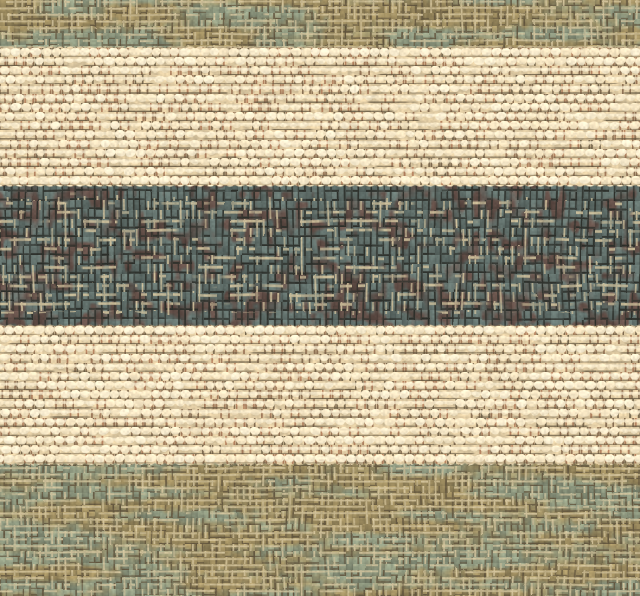
Reproduce this texture procedurally as a Shadertoy shader.

```glsl
// Striped woven cloth: one slate band between two cream bands, with sage outside.
// Cream is built from rows of oval loops over thin threads; slate and sage share
// a straight grid of yarns with broken dark gaps and pale threads on top.

const float MIDDLE = 0.571;        // centre of the slate band
const float SLATE_HALF = 0.118;    // half height of the slate band
const float CREAM_END = 0.349;     // distance from the centre to the sage
const float ROWS = 65.0;           // loop and slate rows in the full height
const float SAGE_ROWS = 92.0;
const float LOOP_COLS = 64.0;
const float YARN_COLS = 100.0;

const vec3 CREAM = vec3(0.985, 0.94, 0.83);
const vec3 BUTTER = vec3(0.95, 0.86, 0.69);
const vec3 TAN = vec3(0.80, 0.73, 0.59);
const vec3 RUST = vec3(0.68, 0.46, 0.33);
const vec3 UMBER = vec3(0.38, 0.33, 0.24);
const vec3 OLIVE = vec3(0.64, 0.57, 0.39);
const vec3 SAGE = vec3(0.58, 0.62, 0.52);
const vec3 ECRU = vec3(0.83, 0.77, 0.62);
const vec3 SLATE = vec3(0.40, 0.46, 0.44);
const vec3 BROWN = vec3(0.40, 0.32, 0.29);
const vec3 INK = vec3(0.17, 0.18, 0.16);

float hash(vec2 p) {
    vec3 h = fract(p.xyx * 0.1031);
    h += dot(h, h.yzx + 33.33);
    return fract((h.x + h.y) * h.z);
}

float noise(vec2 p) {
    vec2 i = floor(p), f = fract(p);
    f = f * f * (3.0 - 2.0 * f);
    return mix(mix(hash(i), hash(i + vec2(1, 0)), f.x),
               mix(hash(i + vec2(0, 1)), hash(i + vec2(1, 1)), f.x), f.y);
}

// Coverage of a shape at distance d from its middle.
float cover(float d, float halfWidth, float soft) {
    return 1.0 - smoothstep(halfWidth - soft, halfWidth + soft, d);
}

// Oval loops; fullness near 1 hides the ground threads.
vec3 loops(vec2 q, float edge, vec2 soft) {
    float row = floor(q.y);
    q.x += 0.5 * mod(row, 2.0) + 0.4 * (noise(vec2(q.x * 0.4, row * 3.7)) - 0.5);
    vec2 id = floor(q), f = fract(q) - 0.5;
    float rnd = hash(id + 71.0);
    float patchy = noise(vec2(q.x * 0.14, row * 5.7 + 40.0));
    float fullness = max(edge, smoothstep(0.25, 0.8, patchy * 0.65 + rnd * 0.45));

    // Ground: pale threads, and dark or rust ticks between the loops.
    vec3 col = mix(TAN, BUTTER, noise(q * vec2(2.0, 3.0)));
    float tick = cover(abs(abs(f.x) - 0.39), 0.09, soft.x);
    col = mix(col, mix(RUST, UMBER, rnd), tick * step(0.4, hash(id + 13.0)) * 0.85);
    float bar = cover(abs(f.y - 0.16), 0.16, soft.y);
    col = mix(col, CREAM, bar * 0.75);

    // Loop: rounded, slightly tilted, lit from above.
    vec2 radius = mix(vec2(0.36, 0.24), vec2(0.53, 0.46), fullness);
    vec2 p = f - vec2(0.0, 0.06 + 0.1 * (hash(id + 57.0) - 0.5));
    p.y += p.x * 0.4 * (hash(id + 23.0) - 0.5);
    vec3 yarn = mix(CREAM, BUTTER, 0.5 * hash(id + 5.0)) * (1.0 + 0.12 * f.y);
    col = mix(col, yarn, cover(length(p / radius), 0.94, 2.0 * soft.x) * (0.6 + 0.4 * fullness));

    // Thin dark thread under the row, broken along its length.
    float dark = cover(abs(f.y + 0.43), 0.07, soft.y);
    float broken = smoothstep(0.3, 0.55, noise(vec2(q.x * 0.6, row * 3.1)));
    return mix(col, UMBER, dark * broken * mix(0.9, 0.45, fullness));
}

// Yarn grid; gapShare and paleShare give how many cells show gaps and threads.
vec3 weave(vec2 q, vec3 yarn, vec3 gap, float gapShare, float paleShare, vec2 soft) {
    q.x += 0.5 * (noise(q * vec2(0.25, 0.12)) - 0.5);
    q.y += 0.2 * (noise(q * vec2(0.15, 0.3) + 60.0) - 0.5);
    vec2 id = floor(q), f = fract(q) - 0.5;
    vec3 col = yarn * (0.84 + 0.26 * hash(id + 3.0) + 0.1 * f.y - 0.3 * f.x * f.x);

    // Dark gaps beside and below the yarn.
    float side = cover(abs(f.x - 0.36), 0.13, soft.x) * step(hash(id + 9.0), gapShare);
    float below = cover(abs(f.y + 0.38), 0.11, soft.y) * step(hash(id + 11.0), gapShare * 0.8);
    col = mix(col, gap, max(side, below) * (0.6 + 0.4 * hash(id + 19.0)));

    // Pale threads: dashes along the row and steps up the column.
    float run = 0.6 * noise(vec2(q.x * 0.35, id.y * 4.3)) + 0.4 * hash(id + 17.0);
    float across = cover(abs(f.y - 0.22), 0.15, soft.y) * smoothstep(0.0, 0.1, paleShare - run + 0.1);
    float upright = cover(abs(f.x + 0.2), 0.14, soft.x) * step(hash(id + 29.0), paleShare * 0.8);
    vec3 pale = mix(ECRU, yarn, 0.4 * hash(id + 41.0));
    return mix(col, pale, max(across, upright) * 0.9);
}

void mainImage(out vec4 fragColor, in vec2 fragCoord) {
    vec2 uv = fragCoord / iResolution.xy;
    float y = uv.y - MIDDLE, a = abs(y), pixel = 1.0 / iResolution.y;
    vec2 loopSoft = 0.8 * vec2(LOOP_COLS, ROWS) / iResolution.xy;
    vec2 slateSoft = 0.8 * vec2(YARN_COLS, ROWS) / iResolution.xy;
    vec2 sageSoft = 0.8 * vec2(YARN_COLS, SAGE_ROWS) / iResolution.xy;
    vec2 slateCell = vec2(uv.x * YARN_COLS, y * ROWS);
    vec2 sageCell = vec2(uv.x * YARN_COLS, uv.y * SAGE_ROWS);

    // Sage, streaked along the rows with olive.
    float streak = smoothstep(0.35, 0.75, 0.75 * noise(uv * vec2(9.0, 52.0) + 3.0) + 0.25 * noise(sageCell));
    vec3 col = weave(sageCell, mix(OLIVE, SAGE, streak), UMBER, 0.42, 0.58 - 0.16 * streak, sageSoft);

    // Slate, finely flecked with brown and plain along both borders.
    float fleck = smoothstep(0.45, 0.75, 0.65 * noise(slateCell * 0.9) + 0.35 * noise(uv * vec2(22.0, 50.0)));
    float plain = smoothstep(SLATE_HALF - 0.028, SLATE_HALF - 0.016, a);
    float share = mix(0.2 + 0.28 * noise(uv * vec2(18.0, 30.0)), 0.0, plain);
    vec3 slate = weave(slateCell, mix(SLATE, BROWN, fleck), INK, 0.78, share, slateSoft);
    col = mix(col, slate, cover(a, SLATE_HALF, pixel));

    // Cream on top, with scalloped borders and full loops beside them.
    vec2 q = vec2(uv.x * LOOP_COLS, sign(y) * (a - SLATE_HALF) * ROWS);
    float inside = min(a - SLATE_HALF, CREAM_END - a);
    float scallop = 0.003 * abs(cos(3.14159 * q.x)) - 0.001;
    float edge = 1.0 - smoothstep(0.014, 0.020, inside);
    vec3 cream = loops(q, edge, loopSoft);
    col = mix(col, cream, 1.0 - cover(inside + scallop, 0.0, pixel));

    // Fine fibre grain.
    col *= 0.94 + 0.12 * noise(uv * vec2(310.0, 290.0));
    fragColor = vec4(clamp(col, 0.0, 1.0), 1.0);
}
```
